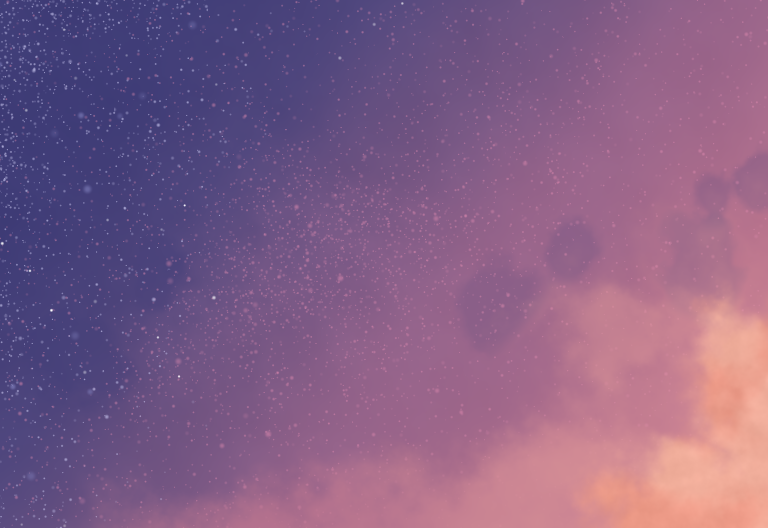
This background is drawn by a Shadertoy shader. Its source:

```glsl
// A dusk sky: a diagonal navy-to-rose gradient with star dust and faint blots,
// above peach and pink clouds. Layers of value noise shape the clouds, and
// hashed grid cells scatter the stars. Units are canvas heights.

const vec2 CANVAS = vec2(1.4545, 1.0);
const vec3 NAVY = vec3(0.245, 0.235, 0.465);
const vec3 INDIGO = vec3(0.31, 0.275, 0.49);
const vec3 PLUM = vec3(0.44, 0.33, 0.51);
const vec3 MAUVE = vec3(0.59, 0.39, 0.54);
const vec3 ROSE = vec3(0.74, 0.46, 0.56);
const vec3 BLUSH = vec3(0.86, 0.58, 0.59);
const vec3 PEACH = vec3(0.96, 0.70, 0.61);
const vec3 APRICOT = vec3(0.94, 0.61, 0.52);
const vec3 STAR_WHITE = vec3(0.78, 0.77, 0.93);
const vec3 STAR_PINK = vec3(0.88, 0.54, 0.69);

float hash(vec2 p) {
    return fract(sin(dot(p, vec2(127.1, 311.7))) * 43758.5453);
}

float noise(vec2 p) {
    vec2 i = floor(p), f = fract(p);
    f = f * f * (3.0 - 2.0 * f);
    return mix(mix(hash(i), hash(i + vec2(1, 0)), f.x),
               mix(hash(i + vec2(0, 1)), hash(i + vec2(1, 1)), f.x), f.y);
}

float fbm(vec2 p) {
    float sum = 0.0, weight = 0.5;
    for (int i = 0; i < 5; i++) {
        sum += weight * noise(p);
        p = mat2(1.6, 1.2, -1.2, 1.6) * p + 7.3;
        weight *= 0.5;
    }
    return sum;
}

float bump(float x, float centre, float width) {
    float d = (x - centre) / width;
    return exp(-d * d);
}

// Elliptic puff with a noisy rim: 1 inside, 0 outside
float puff(vec2 p, vec2 centre, vec2 radius, float soft, float ragged) {
    float d = length((p - centre) / radius) + ragged * (fbm(p * 14.0) - 0.48);
    return 1.0 - smoothstep(1.0 - soft, 1.0 + soft, d);
}

// One star anywhere in each cell; the four nearest cells are searched
float stars(vec2 p, float cells, float density, float size, float seed) {
    vec2 q = p * cells, base = floor(q - 0.5);
    float light = 0.0;
    for (int i = 0; i < 4; i++) {
        vec2 cell = base + vec2(i % 2, i / 2), id = cell + seed;
        vec2 centre = cell + vec2(hash(id), hash(id + 17.3));
        float radius = size * mix(0.55, 1.0, hash(id + 41.7));
        float lit = step(1.0 - density, hash(id + 71.9)) * mix(0.25, 1.0, hash(id + 5.1));
        light = max(light, lit * (1.0 - smoothstep(radius * 0.1, radius, length(q - centre) / cells)));
    }
    return light;
}

vec3 skyGradient(vec2 p) {
    float t = 0.515 * p.x + 0.43 * (1.0 - p.y) + 0.07 * (fbm(p * 3.0) - 0.48);
    vec3 col = mix(NAVY, INDIGO, smoothstep(0.15, 0.42, t));
    col = mix(col, PLUM, smoothstep(0.34, 0.55, t));
    col = mix(col, MAUVE, smoothstep(0.5, 0.73, t));
    col = mix(col, ROSE, smoothstep(0.68, 1.02, t));
    return col + 0.03 * (fbm(p * 9.0 + 2.0) - 0.48);
}

// Dark watercolour blots: xy is the centre, z the radius
vec3 addBlots(vec3 col, vec2 p) {
    vec3 blots[8] = vec3[8](vec3(1.09, 0.53, 0.045), vec3(0.94, 0.43, 0.065),
        vec3(1.35, 0.64, 0.04), vec3(1.45, 0.66, 0.06), vec3(1.33, 0.49, 0.075),
        vec3(0.31, 0.49, 0.05), vec3(0.13, 0.31, 0.09), vec3(0.27, 0.81, 0.08));
    for (int i = 0; i < 8; i++) {
        float m = puff(p, blots[i].xy, blots[i].z * vec2(1.0, 1.1), 0.35, 2.0);
        vec3 tint = mix(NAVY, PLUM, smoothstep(0.3, 0.9, blots[i].x));
        col = mix(col, tint, 0.36 * m);
    }
    return col;
}

vec3 addStars(vec3 col, vec2 p) {
    float patches = smoothstep(0.36, 0.62, fbm(p * 7.0 + 3.0));
    float corner = 1.0 - smoothstep(0.0, 0.65, p.x + 0.35 * (1.0 - p.y));
    float white = (corner + 0.25 * bump(p.x, 0.0, 0.25)) * mix(0.35, 1.0, patches);
    float band = bump(p.y - p.x, -0.1, 0.32) * bump(p.x + p.y, 1.1, 0.65);
    float dust = band * mix(0.3, 1.0, patches);
    col = mix(col, STAR_PINK, 0.12 * dust * fbm(p * 30.0));
    for (int i = 0; i < 3; i++) {
        float k = float(i), cells = 105.0 - 30.0 * k, size = 0.0034 + 0.0012 * k;
        vec2 q = p + 0.37 * k;
        col = mix(col, STAR_PINK, 0.5 * stars(q, cells, 0.1 + (0.6 - 0.17 * k) * dust, size, 13.0 * k));
        col = mix(col, STAR_WHITE, 0.65 * stars(q + 0.21, cells, (0.6 - 0.15 * k) * white, size, 50.0 + k));
    }
    // Large pale discs, rosy glows and a few sharp bright stars
    col = mix(col, vec3(0.52, 0.52, 0.76), 0.7 * stars(p, 17.0, 0.3 * corner, 0.013, 90.0));
    col = mix(col, STAR_PINK, 0.55 * stars(p, 24.0, 0.16 * band, 0.009, 120.0));
    float upperLeft = 1.0 - smoothstep(0.5, 1.1, p.x + 0.5 * (1.0 - p.y));
    return mix(col, vec3(1.0), stars(p, 15.0, 0.17 * upperLeft, 0.0055, 150.0));
}

vec3 addClouds(vec3 col, vec2 p) {
    float billow = fbm(p * 8.0), grain = fbm(p * 28.0 + 4.0);
    col = mix(col, BLUSH, 0.38 * puff(p, vec2(1.18, 0.36), vec2(0.16, 0.075), 0.5, 1.5));
    // Low pink bank, rising to the right
    float top = 0.04 + 0.06 * smoothstep(0.25, 0.7, p.x) + 0.13 * bump(p.x, 1.07, 0.15);
    float depth = top - p.y + 0.13 * (billow - 0.48) + 0.08 * (grain - 0.48);
    float bank = smoothstep(-0.06, 0.09, depth) * smoothstep(0.1, 0.3, p.x);
    vec3 bankColour = mix(ROSE, BLUSH, smoothstep(0.5, 1.15, p.x) * (0.4 + billow));
    col = mix(col, bankColour, 0.8 * bank);
    // Glowing peach mass in the lower right corner
    float glow = puff(p, vec2(1.46, 0.17), vec2(0.34, 0.36), 0.5, 0.8);
    col = mix(col, BLUSH, 0.4 * glow);
    float mass = max(puff(p, vec2(1.47, 0.23), vec2(0.17, 0.17), 0.4, 1.0),
                     puff(p, vec2(1.36, 0.03), vec2(0.23, 0.15), 0.35, 1.0));
    vec3 massColour = mix(APRICOT, PEACH, smoothstep(0.3, 0.65, billow));
    return mix(col, massColour + 0.1 * (grain - 0.48), 0.88 * mass);
}

void mainImage(out vec4 fragColor, in vec2 fragCoord) {
    vec2 p = fragCoord / iResolution.xy * CANVAS;
    vec3 col = addBlots(skyGradient(p), p);
    col = addClouds(addStars(col, p), p);
    fragColor = vec4(clamp(col, 0.0, 1.0), 1.0);
}
```
